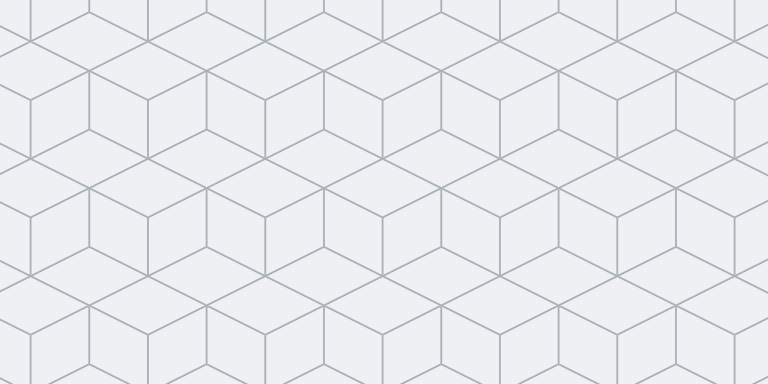
Write a WebGL 2 fragment shader that draws this pattern.

```glsl
#version 300 es
precision highp float;
// Thin grey outlines of stacked isometric boxes on a pale ground.
// The plane is folded about the upright columns, so that each edge family
// becomes one repeated line or segment; the nearest edge is then stroked.

uniform vec2 u_resolution;
out vec4 fragColor;

// Distance to zero on an axis that repeats with the given period.
float repeatDistance(float value, float period) {
    return abs(mod(value + 0.5 * period, period) - 0.5 * period);
}

// Distance to upright edges of length 1, centred every 2 units at midHeight.
float uprightDistance(float across, float down, float midHeight) {
    float beyondEnd = max(repeatDistance(down - midHeight, 2.0) - 0.5, 0.0);
    return length(vec2(across, beyondEnd));
}

void main() {
    // One unit is the half period; y runs downward from a crossing.
    float unit = 0.15278;
    vec2 p = (gl_FragCoord.xy / u_resolution.y - vec2(0.0797, 0.892)) / unit;
    p.y = -p.y;
    float pixel = 1.0 / (u_resolution.y * unit);

    // Mirror symmetry about every column.
    float x = repeatDistance(p.x, 2.0);

    // Slanted edges with slope one half, as perpendicular distances.
    float rising = repeatDistance(p.y + 0.5 * x, 1.0);
    float falling = repeatDistance(p.y - 0.5 * x, 2.0);
    float slanted = min(rising, falling) * 2.0 / sqrt(5.0);

    // Upright edges, staggered between neighbouring columns.
    float upright = min(uprightDistance(x, p.y, 1.5),
                        uprightDistance(1.0 - x, p.y, 1.0));

    // Stroke with one pixel of smoothing.
    float halfWidth = 0.0157;
    float edge = min(slanted, upright);
    float coverage = clamp((halfWidth - edge) / pixel + 0.5, 0.0, 1.0);

    vec3 groundColor = vec3(0.937, 0.943, 0.951);
    vec3 lineColor = vec3(0.66, 0.695, 0.717);
    fragColor = vec4(mix(groundColor, lineColor, coverage), 1.0);
}
```
